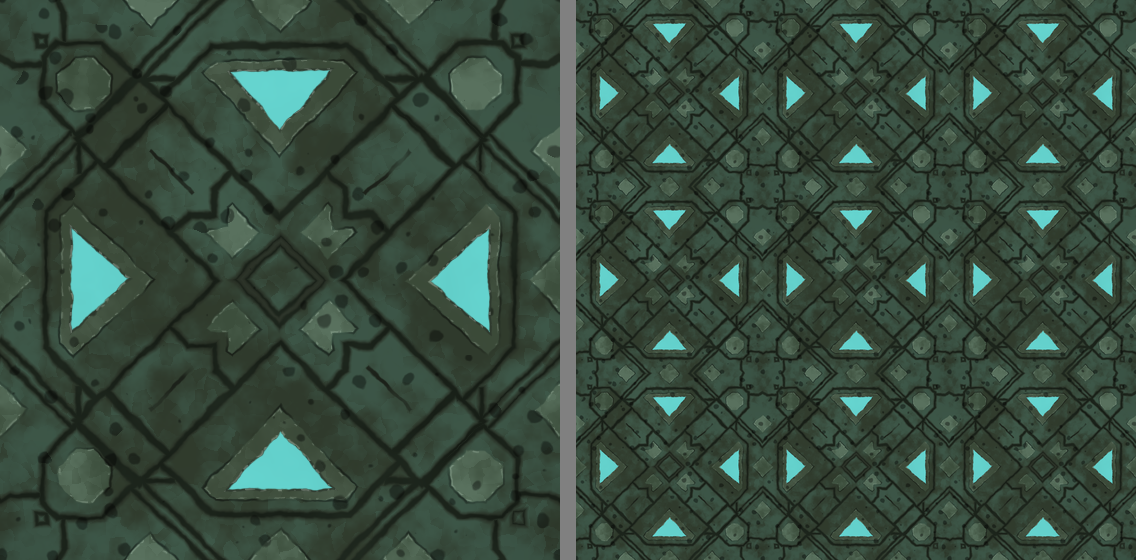
Left: one tile. Right: repeated 3 by 3.
Write a Shadertoy shader that draws this pattern.

```glsl
// Weathered green stone tile: carved grooves, raised inlays and four glowing turquoise wedges
const float DIAG = 0.7071;

float hash(vec2 cell, float seed) {
    uvec2 k = uvec2(ivec2(cell) + 4096) * uvec2(1597u, 3571u);
    uint h = (k.x ^ (k.y << 9)) + uint(seed) * 7919u;
    h = (h ^ (h >> 15)) * 739391u;
    h = (h ^ (h >> 13)) * 974711u;
    return float((h ^ (h >> 16)) & 65535u) / 65535.0;
}

// Value noise that wraps after a whole number of cells
float noise(vec2 uv, float cells, float seed) {
    vec2 g = uv * cells, i = floor(g), f = g - i;
    f *= f * (3.0 - 2.0 * f);
    vec2 lo = mod(i, cells), hi = mod(i + 1.0, cells);
    return mix(mix(hash(lo, seed), hash(vec2(hi.x, lo.y), seed), f.x),
               mix(hash(vec2(lo.x, hi.y), seed), hash(hi, seed), f.x), f.y);
}

float fbm(vec2 uv, float cells, float seed) {
    float sum = 0.0, amp = 0.53;
    for (int k = 0; k < 4; k++) {
        sum += amp * noise(uv, cells, seed + float(k));
        cells *= 2.0;
        amp *= 0.5;
    }
    return sum;
}

// Wrapping scattered points: distance to the nearest one and its random value
vec2 scatter(vec2 uv, float cells, float seed) {
    vec2 g = uv * cells, i = floor(g), best = vec2(9.0, 0.0);
    for (int y = -1; y <= 1; y++)
    for (int x = -1; x <= 1; x++) {
        vec2 c = i + vec2(x, y), w = mod(c, cells);
        float d = length(c + vec2(hash(w, seed), hash(w, seed + 1.0)) - g);
        if (d < best.x) best = vec2(d, hash(w, seed + 2.0));
    }
    return best;
}

float cover(float d, float soft) { return 1.0 - smoothstep(-soft, soft, d); }

void mainImage(out vec4 fragColor, in vec2 fragCoord) {
    vec2 uv = fragCoord / iResolution.xy;
    float px = 1.0 / min(iResolution.x, iResolution.y);

    // Chipped outlines, then an eightfold fold: a points outward, b sideways
    vec2 chip = vec2(fbm(uv, 32.0, 10.0), fbm(uv, 32.0, 20.0)) - 0.5;
    vec2 p = abs(fract(uv + 0.011 * chip) - 0.5);
    float a = max(p.x, p.y), b = min(p.x, p.y), s = a + b, d = a - b;

    // Panels
    float wedge = max(max(0.112 - d, s - 0.54) * DIAG, a - 0.419);
    float block = max(max(d - 0.112, s - 0.51) * DIAG, min((0.279 - s) * DIAG, 0.116 - b));
    float strip = max(d - 0.112, abs(s - 0.565) - 0.05) * DIAG;
    float corner = max(max(max(d - 0.105, 0.622 - s), s - 0.82) * DIAG, a - 0.423);

    // Grooves around and between the panels
    float groove = min(min(abs(wedge), abs(block)), min(abs(strip), abs(corner)));
    float rails = max(abs(abs(s - 0.62) - 0.014), 0.112 - d) * DIAG + 0.001;
    float link = max(abs(a - 0.359), abs(b - 0.222) - 0.028);
    float spur = max(abs(b - 0.385 - 0.6 * max(a - 0.48, 0.0)), 0.43 - a);
    float notch = abs(max(abs(a - 0.425), abs(b - 0.425)) - 0.009) + 0.002;
    float hub = abs(abs(s - 0.072) - 0.009) * DIAG + 0.0022;
    groove = min(min(min(groove, rails), min(link, spur)), min(notch, hub));
    float slit = max(abs(d) * DIAG, abs(s - 0.385) * DIAG - 0.052);

    // Raised inlays: wedge frames, arrowheads, corner studs, border diamonds
    float frame = max(max(0.2265 - a + 1.07 * b, s - 0.505) * DIAG, a - 0.391);
    float gem = max((0.270 - a + 1.13 * b) * 0.66, a - 0.372);
    float arrow = max((abs(a - 0.086) + abs(b - 0.086) - 0.047) * DIAG, b - 0.092);
    vec2 studAt = abs(p - 0.35);
    float stud = max((studAt.x + studAt.y - 0.062) * DIAG, max(studAt.x, studAt.y) - 0.046);
    float border = min(0.5 - a + b - 0.055, 0.5 - a + abs(b - 0.232) - 0.046) * DIAG;
    float inlay = min(min(frame, arrow), min(stud, border));

    // Mottled stone in flat dabs of paint
    vec2 dab = scatter(uv + 0.02 * chip, 46.0, 30.0);
    float fine = fbm(uv, 24.0, 40.0);
    float tone = fbm(uv, 5.0, 50.0) + 0.5 * (fine - 0.5) + 0.16 * (dab.y - 0.5);
    tone += 0.10 * cover(block, 0.02) - 0.05 * cover(wedge, 0.03);
    vec3 col = mix(vec3(0.185, 0.228, 0.172), vec3(0.238, 0.338, 0.28), smoothstep(0.24, 0.72, tone));
    col *= 0.92 + 0.16 * noise(uv, 3.0, 60.0);
    col = mix(col, vec3(0.175, 0.195, 0.155), 0.8 * cover(abs(s - 0.072) - 0.009, px));

    // Cut the grooves: brown shoulder, then a black core of uneven strength
    float wear = fbm(uv, 14.0, 70.0);
    col = mix(col, vec3(0.15, 0.175, 0.135), 0.75 * cover(groove - 0.008, 0.004));
    float core = cover(groove - 0.0015 - 0.006 * wear, px + 0.0006);
    col = mix(col, mix(vec3(0.07, 0.09, 0.065), vec3(0.13, 0.17, 0.13), wear), core);
    col = mix(col, vec3(0.11, 0.13, 0.10), cover(slit - 0.0033, px) * smoothstep(0.25, 0.6, wear));

    // Inlays with a broken shadow and a speckled bright rim
    float speckle = smoothstep(0.5, 0.72, noise(uv, 150.0, 80.0));
    col *= 1.0 - 0.45 * cover(abs(inlay - 0.002) - 0.002, px) * smoothstep(0.35, 0.65, wear);
    vec3 raised = mix(vec3(0.235, 0.305, 0.235), vec3(0.35, 0.445, 0.37), smoothstep(0.22, 0.8, tone));
    raised = mix(raised, vec3(0.23, 0.27, 0.205), 0.45 * cover(frame, 0.004));
    raised += 0.13 * speckle * cover(abs(inlay + 0.0015) - 0.0015, px);
    col = mix(col, raised, cover(inlay, px));

    // Scattered pits and stains
    vec2 pit = scatter(uv + 0.012 * chip, 22.0, 90.0);
    col *= 1.0 - 0.38 * cover(pit.x - 0.28 * smoothstep(0.6, 1.0, pit.y), 0.05) * step(0.6, pit.y);

    // Turquoise wedges with a dark, chipped seat
    col = mix(col, vec3(0.17, 0.21, 0.17), 0.8 * cover(gem - 0.004, px) * smoothstep(0.3, 0.55, wear));
    col += 0.22 * speckle * cover(abs(gem - 0.002) - 0.0015, px);
    vec3 glow = vec3(0.39, 0.82, 0.80) * (0.97 + 0.06 * fbm(uv, 10.0, 100.0));
    col = mix(col, glow, cover(gem, px));

    fragColor = vec4(col, 1.0);
}
```
